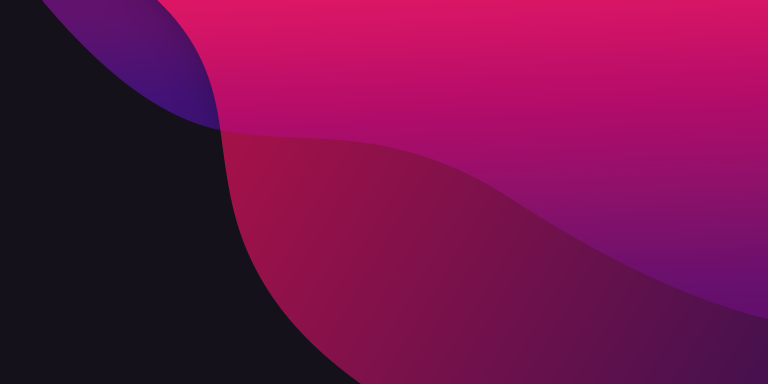
Write a Shadertoy shader that draws this background.

```glsl
const vec3 NIGHT = vec3(0.08, 0.068, 0.10);

// Cubic through two knots, each given as (position, value, slope)
float hermite(vec3 a, vec3 b, float s) {
    float w = b.x - a.x;
    float t = clamp((s - a.x) / w, 0.0, 1.0);
    float u = 1.0 - t;
    return mix(a.y, b.y, t * t * (3.0 - 2.0 * t))
         + w * t * u * (a.z * u - b.z * t);
}

// Depth of the long wave below the top edge
float waveDepth(float x) {
    vec3 a = vec3(0.109, 0.0, 1.2);
    vec3 b = vec3(0.573, 0.3385, 0.2);
    vec3 c = vec3(0.911, 0.367, 0.1);
    vec3 d = vec3(1.328, 0.5156, 0.65);
    vec3 e = vec3(2.0, 0.831, 0.25);
    if (x < a.x) return a.z * (x - a.x);
    if (x < b.x) return hermite(a, b, x);
    if (x < c.x) return hermite(b, c, x);
    if (x < d.x) return hermite(c, d, x);
    return hermite(d, e, x);
}

// Horizontal place of the steep left boundary
float boundaryX(float depth) {
    vec3 a = vec3(0.0, 0.409, 1.05);
    vec3 b = vec3(0.333, 0.573, 0.14);
    vec3 c = vec3(0.659, 0.646, 0.44);
    vec3 d = vec3(1.0, 0.940, 1.4);
    if (depth < b.x) return hermite(a, b, depth);
    if (depth < c.x) return hermite(b, c, depth);
    return hermite(c, d, depth);
}

// Antialiased coverage of the positive side of a field
float coverage(float field) {
    float pixel = length(vec2(dFdx(field), dFdy(field)));
    return clamp(field / max(pixel, 1e-5) + 0.5, 0.0, 1.0);
}

// Pink to violet, darkening downward and slightly to the right
vec3 upperColor(vec2 p) {
    float t = p.y + 0.04 * (p.x - 1.0);
    vec3 color = mix(vec3(0.87, 0.09, 0.395), vec3(0.70, 0.045, 0.415), smoothstep(-0.08, 0.36, t));
    color = mix(color, vec3(0.53, 0.07, 0.415), smoothstep(0.24, 0.62, t));
    return mix(color, vec3(0.39, 0.06, 0.43), smoothstep(0.50, 0.86, t));
}

// Crimson to plum along a falling diagonal
vec3 overlapColor(vec2 p) {
    float t = (dot(p, vec2(0.85, 0.5)) - 0.716) / 1.484;
    return mix(vec3(0.64, 0.065, 0.285), vec3(0.27, 0.065, 0.305), clamp(t, 0.0, 1.0));
}

// Violet lens, shaded along its right edge
vec3 lensColor(vec2 p, float edgeDistance) {
    vec3 color = mix(vec3(0.38, 0.07, 0.43), vec3(0.25, 0.07, 0.47), smoothstep(0.0, 0.32, p.y));
    return color * (1.0 - 0.15 * exp(-edgeDistance * 18.0));
}

void mainImage(out vec4 fragColor, in vec2 fragCoord) {
    // Canvas two units wide, depth measured from the top
    vec2 uv = fragCoord / iResolution.xy;
    vec2 p = vec2(2.0 * uv.x, 1.0 - uv.y);

    float rightSide = p.x - boundaryX(p.y);
    float aboveWave = waveDepth(p.x) - p.y;
    float right = coverage(rightSide);
    float above = coverage(aboveWave);

    // Four regions from two crossing curves
    vec3 leftColor = mix(NIGHT, lensColor(p, max(-rightSide, 0.0)), above);
    vec3 rightColor = mix(overlapColor(p), upperColor(p), above);
    fragColor = vec4(mix(leftColor, rightColor, right), 1.0);
}
```
